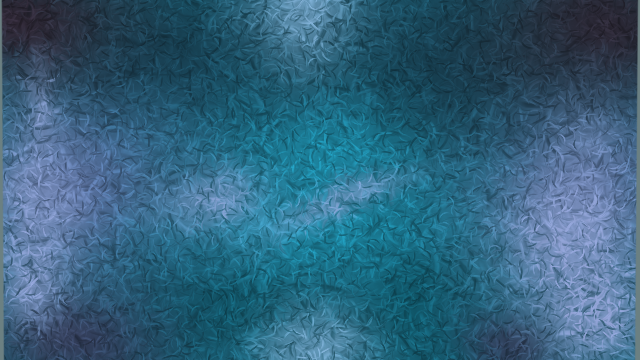
Write a Shadertoy shader that draws this background.

```glsl
#define STROKE_LAYERS 5
#define STROKE_SCALE 15.0
#define STROKE_GROWTH 1.32
#define STROKE_WIDTH 0.15
#define STROKE_LENGTH 0.85
#define SMEAR 0.035
#define CLOUD_WARP 0.09
#define RELIEF 0.48
#define GRAIN 1.1

const vec3 TEAL = vec3(0.10, 0.39, 0.48);
const vec3 BRIGHT_TEAL = vec3(0.11, 0.54, 0.65);
const vec3 DEEP_TEAL = vec3(0.08, 0.25, 0.32);
const vec3 GREEN_TEAL = vec3(0.05, 0.34, 0.41);
const vec3 MAROON = vec3(0.17, 0.14, 0.19);
const vec3 INDIGO = vec3(0.19, 0.22, 0.33);
const vec3 SLATE = vec3(0.32, 0.41, 0.59);
const vec3 LAVENDER = vec3(0.57, 0.64, 0.84);
const vec3 ICE = vec3(0.52, 0.70, 0.85);
const vec3 MARGIN = vec3(0.42, 0.50, 0.51);

float hash(vec2 p) {
    return fract(sin(dot(p, vec2(127.1, 311.7))) * 43758.545);
}

float noise(vec2 p) {
    vec2 i = floor(p), f = fract(p);
    f = f * f * (3.0 - 2.0 * f);
    vec2 e = vec2(1, 0);
    return mix(mix(hash(i), hash(i + e), f.x),
               mix(hash(i + e.yx), hash(i + e.xx), f.x), f.y);
}

float fbm(vec2 p) {
    float sum = 0.0, gain = 0.5;
    for (int i = 0; i < 4; i++) {
        sum += gain * noise(p);
        p = p * 2.03 + 17.3;
        gain *= 0.5;
    }
    return sum;
}

float blob(vec2 p, float x, float y, float rx, float ry) {
    vec2 d = (p - vec2(x, y)) / vec2(rx, ry);
    return exp(-dot(d, d));
}

// Overlapping curved dabs: xy is the smear direction, z the tone
vec3 strokes(vec2 p) {
    vec3 paint = vec3(0);
    float scale = STROKE_SCALE;
    for (int layer = 0; layer < STROKE_LAYERS; layer++) {
        vec2 g = p * scale + float(layer) * 7.7;
        for (int k = 0; k < 9; k++) {
            vec2 id = floor(g) + vec2(k % 3, k / 3) - 1.0;
            float seed = hash(id), turn = hash(id + 31.7);
            vec2 d = g - id - vec2(hash(id + 5.3), hash(id + 9.1));
            float angle = 6.2832 * turn;
            vec2 axis = vec2(cos(angle), sin(angle));
            vec2 q = vec2(dot(d, axis), dot(d, vec2(-axis.y, axis.x)));
            q.y += (seed - 0.5) * 1.2 * q.x * q.x;
            float mask = smoothstep(STROKE_WIDTH, 0.3 * STROKE_WIDTH, abs(q.y))
                       * smoothstep(STROKE_LENGTH, 0.4 * STROKE_LENGTH, abs(q.x));
            float ridge = 0.25 * clamp(q.y / STROKE_WIDTH, -1.0, 1.0);
            float tone = hash(id + 3.9) - 0.5 + ridge;
            paint = mix(paint, vec3(axis * (seed - 0.5) * 2.0, tone), 0.85 * mask);
        }
        scale *= STROKE_GROWTH;
    }
    return paint;
}

vec3 groundColor(vec2 p) {
    vec3 c = TEAL;
    // Teal light and shade
    c = mix(c, DEEP_TEAL, 0.95 * blob(p, 0.45, 0.84, 0.36, 0.22));
    c = mix(c, DEEP_TEAL, 0.95 * blob(p, 1.24, 0.82, 0.34, 0.27));
    c = mix(c, BRIGHT_TEAL, 0.85 * blob(p, 0.90, 0.56, 0.32, 0.13));
    c = mix(c, BRIGHT_TEAL, 0.95 * blob(p, 0.85, 0.36, 0.46, 0.14));
    c = mix(c, GREEN_TEAL, 0.95 * blob(p, 0.58, 0.15, 0.22, 0.15));
    c = mix(c, GREEN_TEAL, 0.85 * blob(p, 1.18, 0.13, 0.20, 0.20));
    // Dark corners
    c = mix(c, MAROON, blob(p, 0.06, 0.95, 0.28, 0.19));
    c = mix(c, MAROON, 0.95 * blob(p, 1.70, 0.93, 0.36, 0.27));
    c = mix(c, INDIGO, 0.95 * blob(p, 0.20, 0.05, 0.26, 0.16));
    c = mix(c, INDIGO, 0.85 * blob(p, 1.42, 0.02, 0.14, 0.12));
    // Slate haze on both sides
    c = mix(c, SLATE, 0.95 * blob(p, 0.20, 0.47, 0.30, 0.24));
    c = mix(c, SLATE, 0.90 * blob(p, 1.62, 0.47, 0.26, 0.22));
    return c;
}

// Pale paint: x is lavender, y is icy blue
vec2 paleCover(vec2 p) {
    float left = 0.75 * blob(p, 0.09, 0.42, 0.13, 0.27)
               + 0.50 * blob(p, 0.12, 0.72, 0.04, 0.12)
               + 0.40 * blob(p, 0.08, 0.20, 0.08, 0.10);
    float right = 0.90 * blob(p, 1.57, 0.34, 0.20, 0.19)
                + 0.75 * blob(p, 1.66, 0.11, 0.14, 0.13)
                + 0.35 * blob(p, 1.62, 0.60, 0.10, 0.12);
    vec2 slanted = p - vec2(0.0, 0.45 * (p.x - 0.95));
    float middle = 0.70 * blob(p, 0.60, 0.44, 0.14, 0.08)
                 + 0.70 * blob(slanted, 0.95, 0.43, 0.18, 0.045);
    float ice = 0.85 * blob(p, 0.84, 0.97, 0.15, 0.15)
              + 0.80 * blob(p, 0.87, 0.04, 0.14, 0.11);
    return vec2(left + right + middle, ice);
}

void mainImage(out vec4 fragColor, in vec2 fragCoord) {
    vec2 p = fragCoord / iResolution.xy * vec2(16.0 / 9.0, 1.0);
    float pixel = 1.0 / iResolution.y;

    // Smear the colour fields along the dabs
    vec3 paint = strokes(p);
    vec2 cloud = vec2(fbm(p * 5.0), fbm(p * 5.0 + 40.0)) - 0.47;
    vec2 q = p + CLOUD_WARP * cloud + SMEAR * paint.xy;

    vec3 color = groundColor(q) * (1.0 + RELIEF * paint.z);
    vec2 cover = paleCover(q);
    cover = clamp(cover * (0.85 + GRAIN * paint.z), 0.0, 1.0);
    color = mix(color, LAVENDER, cover.x);
    color = mix(color, ICE, cover.y);
    color *= 0.97 + 0.12 * (fbm(p * 90.0) - 0.47) + 0.10 * paint.z;

    // Narrow bare margins at the sides
    float leftEdge = mix(0.011, 0.005, p.y);
    float rightEdge = mix(1.764, 1.772, p.y);
    float bare = max(smoothstep(pixel, -pixel, p.x - leftEdge),
                     smoothstep(-pixel, pixel, p.x - rightEdge));
    color = mix(color, MARGIN, bare);
    fragColor = vec4(color, 1.0);
}
```
